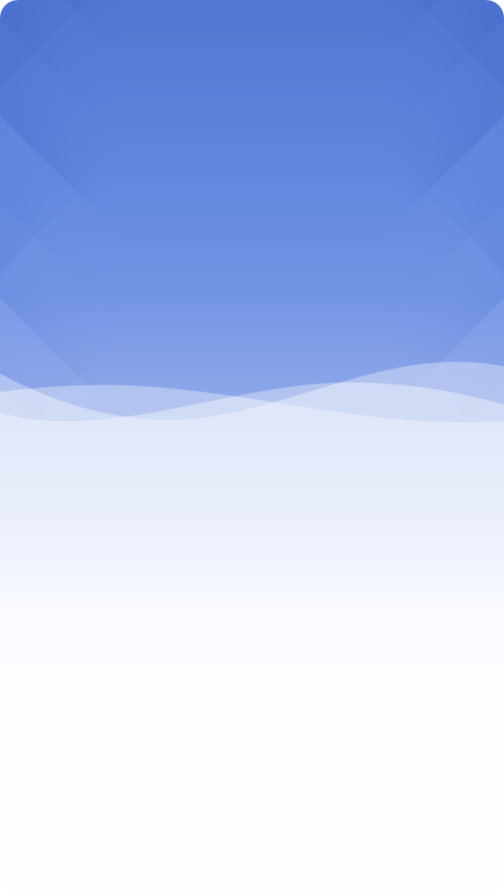
Reproduce this background procedurally as a Shadertoy shader.

```glsl
// Blue sky with faint diagonal facets above translucent waves that fade into white mist.

const vec3 WHITE = vec3(1.0);
const float FACET_PERIOD = 0.363;
const float CORNER_RADIUS = 0.036;

// Position of v between a and b, clamped to 0..1
float span(float a, float b, float v) {
    return clamp((v - a) / (b - a), 0.0, 1.0);
}

// Vertical gradient of the upper area; depth is measured from the top
vec3 skyColor(float depth) {
    vec3 c = mix(vec3(0.315, 0.465, 0.825), vec3(0.385, 0.53, 0.865), span(0.0, 0.35, depth));
    c = mix(c, vec3(0.45, 0.58, 0.895), span(0.35, 0.58, depth));
    return mix(c, vec3(0.55, 0.65, 0.915), span(0.58, 0.78, depth));
}

// Vertical gradient of the lower area
vec3 mistColor(float depth) {
    vec3 c = mix(vec3(0.88, 0.907, 0.975), vec3(0.905, 0.928, 0.98), span(0.83, 0.97, depth));
    c = mix(c, vec3(0.94, 0.957, 0.995), span(0.97, 1.11, depth));
    c = mix(c, vec3(0.98, 0.985, 1.0), span(1.11, 1.23, depth));
    return mix(c, vec3(0.992, 0.996, 1.0), span(1.23, 1.42, depth));
}

// Curve through two turning points, with parabolic ends at x = 0 and x = 1
float waveDepth(float x, vec2 first, vec2 second, float leftEnd, float rightEnd) {
    if (x < first.x) {
        float k = 1.0 - x / first.x;
        return mix(first.y, leftEnd, k * k);
    }
    if (x > second.x) {
        float k = (x - second.x) / (1.0 - second.x);
        return mix(second.y, rightEnd, k * k);
    }
    return mix(first.y, second.y, smoothstep(first.x, second.x, x));
}

// Soft coverage of everything deeper than an edge
float below(float depth, float edge, float pixel) {
    return smoothstep(-pixel, pixel, depth - edge);
}

// Repeating band: bright just past its edge, then fading; centred on zero
float facet(float position, float pixel) {
    float s = fract(position / FACET_PERIOD);
    return (1.0 - s) * smoothstep(0.0, 1.5 * pixel / FACET_PERIOD, s) - 0.5;
}

// Signed distance to a rounded rectangle
float roundedBox(vec2 p, vec2 halfSize, float radius) {
    vec2 q = abs(p) - halfSize + radius;
    return length(max(q, 0.0)) + min(max(q.x, q.y), 0.0) - radius;
}

void mainImage(out vec4 fragColor, in vec2 fragCoord) {
    // Canvas width is one unit; depth grows downward from the top
    float pixel = 1.0 / iResolution.x;
    vec2 size = iResolution.xy * pixel;
    vec2 p = vec2(fragCoord.x, iResolution.y - fragCoord.y) * pixel;
    float depth = p.y * 1.7778 / size.y;
    vec3 color = skyColor(depth);

    // Mirrored facets and shade along both sides
    float side = min(p.x, 1.0 - p.x);
    float sideFade = 1.0 - smoothstep(0.0, 0.27, side);
    float facets = 0.045 * facet(depth - side - 0.227, pixel)
                 + 0.015 * facet(depth - side - 0.039, pixel)
                 + 0.018 * facet(depth + side - 0.174, pixel);
    float shade = 0.025 * (1.0 - span(0.0, 0.7, depth));
    color += sideFade * (facets - shade) * vec3(1.0, 0.9, 0.6);

    // Three overlapping waves; each layer adds to the mist
    float layers = below(depth, waveDepth(p.x, vec2(0.336, 0.833), vec2(0.903, 0.718), 0.741, 0.727), pixel)
                 + below(depth, waveDepth(p.x, vec2(0.208, 0.764), vec2(0.914, 0.838), 0.778, 0.836), pixel)
                 + below(depth, waveDepth(p.x, vec2(0.127, 0.836), vec2(0.694, 0.759), 0.819, 0.803), pixel);
    float cover = 1.0 - pow(max(1.0 - layers / 3.0, 0.0), 1.5);
    color = mix(color, mistColor(depth), cover);

    // Rounded white corners
    float outside = roundedBox(p - 0.5 * size, 0.5 * size, CORNER_RADIUS);
    color = mix(color, WHITE, smoothstep(-pixel, pixel, outside) * step(0.0, CORNER_RADIUS - min(side, min(p.y, size.y - p.y)))
                * step(max(side, min(p.y, size.y - p.y)), CORNER_RADIUS));
    fragColor = vec4(color, 1.0);
}
```
